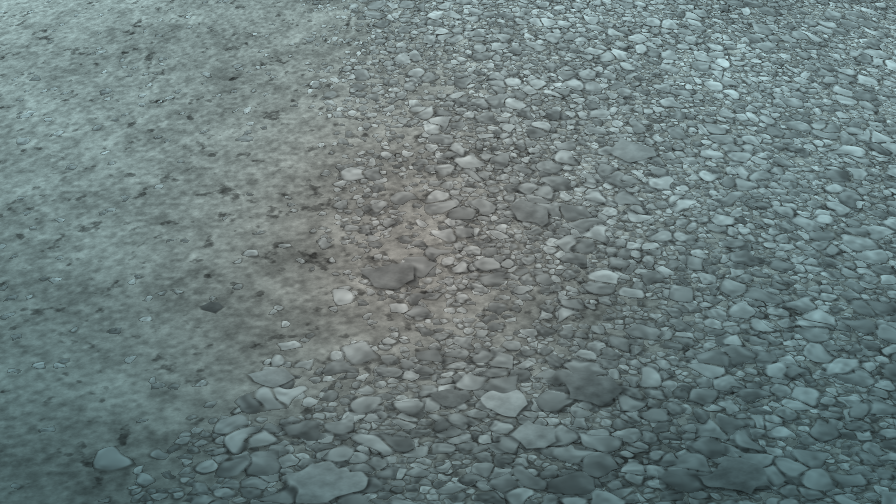
Write a Shadertoy shader that draws this texture.

```glsl
// Draws a dusty track with angular gravel spreading over its right side, seen at a slant.

const float HORIZON = 1.6;      // vanishing height, in canvas heights
const float FLATTEN = 1.8;      // how much stones are squashed by the slant
const float CENTRE_X = 0.9;
const vec3 NEAR_DUST = vec3(0.275, 0.36, 0.367);
const vec3 FAR_DUST = vec3(0.52, 0.605, 0.605);
const vec3 WARM_DUST = vec3(0.525, 0.51, 0.485);
const vec3 STONE_TINT = vec3(1.0, 1.02, 1.045);
const float GRAIN = 0.55;
const float STAIN = 0.32;
const float TONE_SPREAD = 0.46;
const float SHADOW = 0.29;

float hash(vec2 p) {
    vec3 q = fract(vec3(p.xyx) * 0.1031);
    q += dot(q, q.yzx + 33.33);
    return fract((q.x + q.y) * q.z);
}

float noise(vec2 p) {
    vec2 i = floor(p), f = fract(p);
    f = f * f * (3.0 - 2.0 * f);
    return mix(mix(hash(i), hash(i + vec2(1, 0)), f.x),
               mix(hash(i + vec2(0, 1)), hash(i + 1.0), f.x), f.y);
}

float fbm(vec2 p) {
    float sum = 0.0, gain = 0.5;
    for (int i = 0; i < 4; i++) {
        sum += gain * noise(p);
        p = mat2(1.6, 1.2, -1.2, 1.6) * p + 7.3;
        gain *= 0.5;
    }
    return sum;
}

// Ground plane mapping: cells shrink towards the horizon
vec2 toGround(vec2 p) {
    float s = HORIZON - p.y;
    return vec2((p.x - CENTRE_X) / s, -FLATTEN * log(s));
}

vec2 toCanvas(vec2 g) {
    float s = exp(-g.y / FLATTEN);
    return vec2(g.x * s + CENTRE_X, HORIZON - s);
}

// Share of ground hidden by gravel
float coverage(vec2 p) {
    float border = 0.36 + 0.46 * smoothstep(0.0, 0.38, p.y) - 0.05 * smoothstep(0.6, 0.9, p.y);
    float ragged = 0.45 * (fbm(p * 7.0) - 0.47);
    float cover = smoothstep(-0.18, 0.2, p.x - border + ragged);
    vec2 bare = (p - vec2(1.04, 0.37)) / vec2(0.22, 0.08);
    return cover * (1.0 - 0.6 * exp(-dot(bare, bare)));
}

vec3 dustColour(vec2 p) {
    vec3 tone = mix(NEAR_DUST, FAR_DUST, smoothstep(-0.12, 1.0, p.y));
    vec2 w = (p - vec2(0.83, 0.5)) / vec2(0.43, 0.42);
    return mix(tone, WARM_DUST, 0.9 * exp(-dot(w, w)));
}

// One layer of cellular stones; strays are the loose ones on bare dust
void layStones(inout vec3 col, vec2 p, float density, float amount, float strays) {
    vec2 g = toGround(p) * density;
    g += 0.4 * (vec2(noise(g * 1.7), noise(g * 1.7 + 31.0)) - 0.5);
    vec2 id = vec2(0), rel = vec2(0);
    float near = 9.0, second = 9.0;
    for (int j = -1; j <= 1; j++)
    for (int i = -1; i <= 1; i++) {
        vec2 c = floor(g) + vec2(i, j);
        vec2 jitter = vec2(hash(c + density), hash(c + density + 57.0));
        vec2 r = g - c - 0.05 - 0.9 * jitter;
        float d = length(r);
        if (d < near) { second = near; near = d; id = c; rel = r; }
        else second = min(second, d);
    }
    vec2 home = toCanvas((id + 0.5) / density);
    float present = step(hash(id + 113.0 + density), amount * coverage(home) + strays);
    float size = 0.42 + 0.4 * hash(id + 71.0);
    float body = min(0.7 * (second - near), size - near);
    float blur = density / (iResolution.y * (HORIZON - p.y));
    // Shade gathers on the lower side of each stone
    float under = 0.5 + 0.5 * smoothstep(0.25, -0.25, rel.y);
    float shadow = smoothstep(-0.25, 0.04, size - near) * present * under;
    float mask = smoothstep(0.0, 0.12 + 0.7 * blur, body) * present;
    float tone = 1.04 + TONE_SPREAD * (hash(id + 19.0) - 0.5);
    vec2 tilt = vec2(hash(id + 41.0) - 0.5, 0.5);
    tone += 0.55 * dot(rel, tilt) + 0.32 * (noise(g * 4.0) - 0.5);
    col = mix(col * (1.0 - SHADOW * shadow), dustColour(p) * STONE_TINT * tone, mask * 0.94);
}

// A single large angular stone: xy place, z half width, w tone
void layBoulder(inout vec3 col, vec2 p, vec4 stone) {
    vec2 q = (p - stone.xy) / (stone.z * vec2(1.0, 0.55));
    q += 0.4 * (vec2(noise(p * 32.0), noise(p * 32.0 + 9.0)) - 0.5);
    float outline = 0.0;
    for (int k = 0; k < 6; k++) {
        float h = hash(vec2(k, 3) + floor(stone.xy * 100.0));
        float a = (float(k) + 0.6 * h) * 6.2832 / 6.0;
        outline = max(outline, dot(q, vec2(cos(a), sin(a))) / (0.66 + 0.3 * h));
    }
    float blur = 0.04 + 0.6 / (iResolution.y * stone.z);
    float tone = stone.w + 0.1 * q.y + 0.5 * (fbm(p * vec2(40, 75)) - 0.47);
    col *= 1.0 - 0.4 * smoothstep(1.3, 1.0, outline) * smoothstep(0.7, -0.3, q.y);
    col = mix(col, dustColour(p) * STONE_TINT * tone, smoothstep(1.0 + blur, 1.0 - blur, outline));
}

void mainImage(out vec4 fragColor, in vec2 fragCoord) {
    vec2 p = fragCoord / iResolution.y;
    vec2 g = toGround(p);

    // Dust: broad stains, fine grain and dark grit
    float stain = fbm(g * vec2(7, 11) + 3.0) - 0.47;
    float grain = fbm(g * 90.0) - 0.47 + 0.5 * (fbm(g * 26.0) - 0.47);
    float grit = smoothstep(0.62, 0.76, fbm(g * 40.0 + 5.0));
    vec3 col = dustColour(p) * (1.0 + GRAIN * grain + STAIN * stain - 0.32 * grit);

    // Gravel from fine to coarse
    layStones(col, p, 62.0, 0.9, 0.035);
    layStones(col, p, 37.0, 0.7, 0.008);
    layStones(col, p, 22.0, 0.45, 0.0);

    // Larger stones
    vec4 boulders[11] = vec4[11](
        vec4(0.641, 0.049, 0.08, 1.12), vec4(0.532, 0.252, 0.045, 1.04),
        vec4(0.419, 0.391, 0.022, 0.6), vec4(0.775, 0.454, 0.06, 0.86),
        vec4(1.169, 0.231, 0.06, 0.84), vec4(1.065, 0.139, 0.052, 1.1),
        vec4(1.463, 0.056, 0.07, 0.92), vec4(1.06, 0.576, 0.05, 0.84),
        vec4(1.257, 0.697, 0.055, 0.92), vec4(0.995, 0.197, 0.05, 1.2),
        vec4(0.898, 0.213, 0.042, 0.82));
    for (int i = 0; i < 11; i++) layBoulder(col, p, boulders[i]);

    // Broad patches of light over the whole ground
    col *= 1.0 + 0.25 * (fbm(p * vec2(5, 8) + 17.0) - 0.47);
    fragColor = vec4(clamp(col, 0.0, 1.0), 1.0);
}
```
